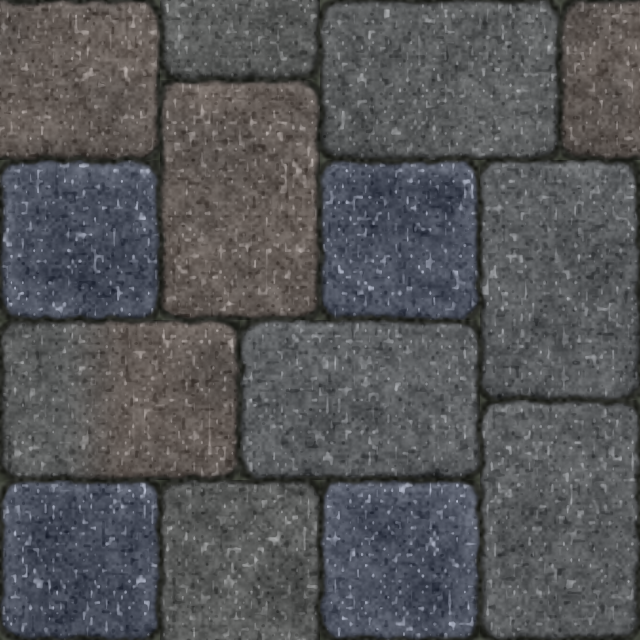
A three.js fragment shader for this texture:

```glsl
// Tumbled concrete pavers: blue squares woven between grey and brown long stones.
varying vec2 vUv;

float hash(vec2 p) {
  vec3 h = fract(p.xyx * vec3(0.1031, 0.103, 0.0973));
  h += dot(h, h.yzx + 33.33);
  return fract((h.x + h.y) * h.z);
}

float noise(vec2 p) {
  vec2 i = floor(p), f = fract(p);
  f = f * f * (3.0 - 2.0 * f);
  return mix(mix(hash(i), hash(i + vec2(1.0, 0.0)), f.x),
             mix(hash(i + vec2(0.0, 1.0)), hash(i + 1.0), f.x), f.y);
}

float fbm(vec2 p) {
  float sum = 0.0, amp = 0.5;
  for (int i = 0; i < 4; i++) {
    sum += amp * noise(p);
    p = p * 2.03 + 17.3;
    amp *= 0.5;
  }
  return sum / 0.9375;
}

float roundedBox(vec2 p, vec2 halfSize, float radius) {
  vec2 d = abs(p) - halfSize + radius;
  return length(max(d, 0.0)) + min(max(d.x, d.y), 0.0) - radius;
}

void main() {
  // Eight units each way, y running down; square stones are two units wide
  vec2 p = vec2(vUv.x, 1.0 - vUv.y) * 8.0;
  vec2 cell = floor(p / 2.0);
  vec2 local = mod(p, 2.0) - 1.0;
  vec2 halfSize = vec2(1.0);
  float blue = 0.0, brown = 0.0;

  // Pairs of three-unit stones run along alternate rows and columns
  float along = mod(p.x - (cell.y < 1.0 ? 4.0 : 0.0), 8.0);
  float down = mod(p.y - (cell.x < 2.0 ? 6.0 : 2.0), 8.0);
  if (mod(cell.y, 2.0) < 0.5 && along < 6.0) {
    float second = floor(along / 3.0);
    local.x = mod(along, 3.0) - 1.5;
    halfSize.x = 1.5;
    brown = cell.y < 1.0 ? second : (1.0 - second) * smoothstep(-0.8, 0.1, local.x);
  } else if (mod(cell.x, 2.0) > 0.5) {
    local.y = mod(down, 3.0) - 1.5;
    halfSize.y = 1.5;
    brown = cell.x < 2.0 ? floor(down / 3.0) : 0.0;
  } else {
    blue = 1.0;
  }
  vec2 id = mod(floor((p - local) * 2.0 + 0.5), 16.0);
  float tone = hash(id + 4.7);

  // Worn, uneven outline
  vec2 wobble = vec2(noise(p * 5.0), noise(p * 5.0 + 40.0)) - 0.5;
  wobble += 0.6 * (vec2(noise(p * 14.0 + 9.0), noise(p * 14.0 + 70.0)) - 0.5);
  float dist = roundedBox(local + wobble * 0.05, halfSize - 0.025, 0.23);
  float rim = smoothstep(-0.38, -0.06, dist);

  // Base tint with soft clouding
  float cloud = fbm(p * 1.3 + id * 3.1);
  vec3 color = mix(vec3(0.352, 0.356, 0.348), vec3(0.345, 0.355, 0.365), tone);
  color = mix(color, vec3(0.375, 0.346, 0.328), brown * (0.75 + 0.5 * cloud));
  color = mix(color, vec3(0.300, 0.322, 0.375), blue);
  color += (cloud - 0.5) * 0.13 + (tone - 0.5) * 0.02;
  color += blue * (rim * 0.06 - 0.025);

  // Sandy grain, pits and pale flecks
  float grain = noise(p * 24.0) - 0.5;
  float clump = fbm(p * 7.0 + 31.0);
  color += grain * 0.11 + (clump - 0.5) * 0.16;
  color -= 0.09 * smoothstep(0.68, 0.95, noise(p * 17.0 + 55.0));
  float fleck = smoothstep(0.70, 0.98, noise(p * vec2(21.0, 15.0) + 12.0));
  color += vec3(0.24, 0.24, 0.245) * fleck * (0.45 + clump) * (0.75 + 0.4 * blue);

  // Rounded shoulders: lit above, shaded below
  float shoulder = smoothstep(-0.16, -0.01, dist);
  color += shoulder * (0.015 - 0.06 * local.y / halfSize.y);
  color *= 1.0 - 0.38 * smoothstep(-0.08, 0.01, dist);

  // Dark joints with mossy grit
  vec3 joint = vec3(0.125, 0.130, 0.112) + 0.13 * (noise(p * 19.0 + 80.0) - 0.35);
  joint += vec3(0.10, 0.11, 0.09) * smoothstep(0.04, 0.11, dist);
  color = mix(color, joint, smoothstep(-0.035, 0.025, dist));

  gl_FragColor = vec4(clamp(color, 0.0, 1.0), 1.0);
}
```
